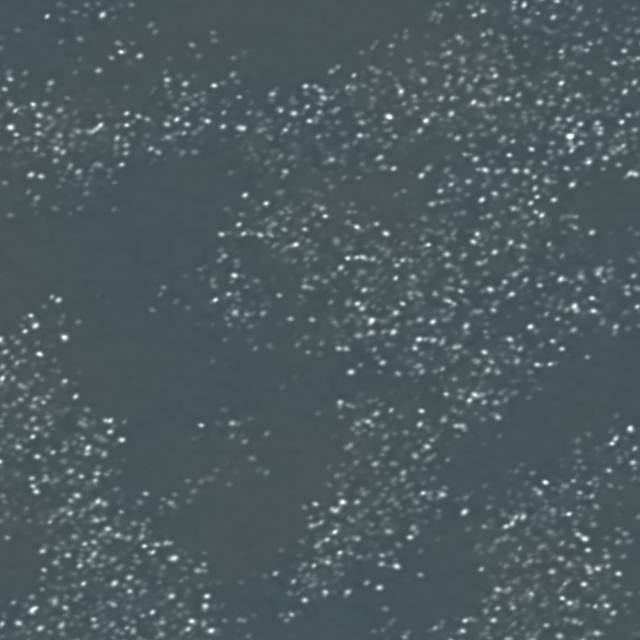
A three.js fragment shader for this texture:

```glsl
// Pale, softly blurred specks drifting in loose diagonal clusters over slate grey.
varying vec2 vUv;

const vec3 SLATE = vec3(0.283, 0.335, 0.350);
const vec3 BLUE_TINT = vec3(-0.022, -0.004, 0.006);
const vec3 SPECK_LIGHT = vec3(1.0, 1.0, 0.97);

// Sine-free hashes
float hash1(vec2 p) {
  vec3 q = fract(vec3(p.xyx) * 0.1031);
  q += dot(q, q.yzx + 33.33);
  return fract((q.x + q.y) * q.z);
}

vec2 hash2(vec2 p) {
  return vec2(hash1(p + 17.3), hash1(p + 91.7));
}

mat2 rotation(float angle) {
  float c = cos(angle);
  float s = sin(angle);
  return mat2(c, -s, s, c);
}

float valueNoise(vec2 p) {
  vec2 cell = floor(p);
  vec2 f = fract(p);
  f = f * f * (3.0 - 2.0 * f);
  float low = mix(hash1(cell), hash1(cell + vec2(1.0, 0.0)), f.x);
  float high = mix(hash1(cell + vec2(0.0, 1.0)), hash1(cell + 1.0), f.x);
  return mix(low, high, f.y);
}

float fbm(vec2 p) {
  float sum = 0.0;
  float weight = 0.5;
  for (int i = 0; i < 3; i++) {
    sum += weight * valueNoise(p);
    p = p * 2.1 + 13.7;
    weight *= 0.5;
  }
  return sum / 0.875;
}

// Chance of a speck: patches stretched along a rising diagonal
float clusterDensity(vec2 uv) {
  vec2 p = rotation(0.5) * uv * vec2(1.0, 1.0);
  return smoothstep(0.36, 0.76, fbm(p * vec2(5.0, 8.5) + 4.0));
}

// Scattered soft ovals, each with a faint dark halo
float speckLayer(vec2 uv, float cells, vec2 radius, float peak, float falloff, float seed) {
  vec2 home = floor(uv * cells);
  float light = 0.0;
  for (int y = -1; y <= 1; y++) {
    for (int x = -1; x <= 1; x++) {
      vec2 cell = home + vec2(float(x), float(y));
      vec2 key = cell + seed;
      float present = step(hash1(key + 5.1), clusterDensity(cell / cells));
      vec2 center = (cell + hash2(key)) / cells;
      float tilt = 0.25 + 1.2 * (hash1(key + 43.9) - 0.5);
      float size = mix(0.85, 1.15, hash1(key + 29.3));
      vec2 d = rotation(tilt) * (uv - center) / (radius * size);
      float d2 = dot(d, d);
      float strength = peak * pow(hash1(key + 67.1), falloff);
      light += present * strength * (1.08 * exp(-d2) - 0.08 * exp(-d2 * 0.28));
    }
  }
  return light;
}

void main() {
  // Ground: broad blue drift and fine mottling
  float drift = fbm(rotation(0.5) * vUv * vec2(4.0, 6.0) + 31.0);
  float mottle = valueNoise(vUv * vec2(75.0, 95.0) + 7.0) - 0.5;
  vec3 color = SLATE + BLUE_TINT * (drift - 0.5) * 2.0;
  color += mottle * mix(0.018, 0.045, clusterDensity(vUv));

  // Specks: bright grains over a denser dust
  float light = speckLayer(vUv, 64.0, vec2(0.0050, 0.0038), 0.68, 3.0, 11.0);
  light += speckLayer(vUv, 80.0, vec2(0.0052, 0.0038), 0.20, 2.0, 207.0);
  color += SPECK_LIGHT * light;

  gl_FragColor = vec4(clamp(color, 0.0, 1.0), 1.0);
}
```
